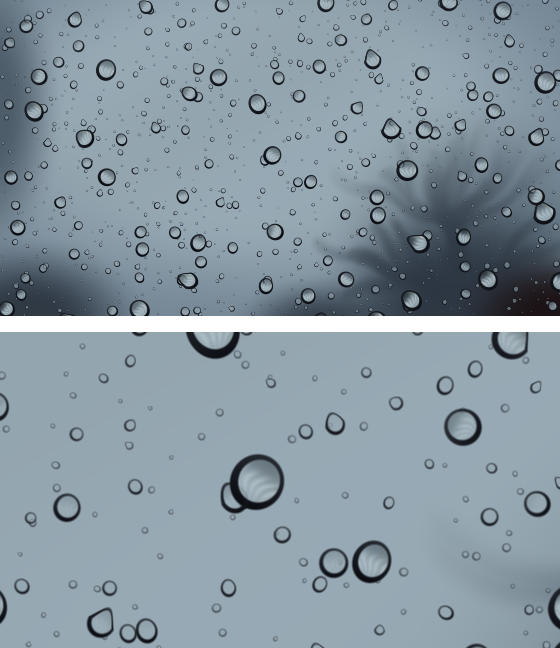
Top: the whole. Bottom: its middle third, enlarged.
Reproduce this texture procedurally as a Shadertoy shader.

```glsl
// Raindrops on a window pane before a grey, out-of-focus sky and bare tree.
// Soft strokes and blobs form the view; four jittered cell layers scatter the
// drops, each a tilted teardrop with an offset bright core and a dark rim.

const vec3 SKY = vec3(0.585, 0.655, 0.695);
const vec3 HAZE = vec3(0.45, 0.52, 0.58);
const vec3 SLATE = vec3(0.29, 0.35, 0.40);
const vec3 BRANCH = vec3(0.17, 0.21, 0.255);
const vec3 INK = vec3(0.065, 0.075, 0.10);
const vec3 MOSS = vec3(0.48, 0.54, 0.52);
const vec3 RUST = vec3(0.11, 0.075, 0.085);
const vec3 GLINT = vec3(0.70, 0.76, 0.79);

vec4 hash4(vec2 cell, float seed) {
    vec4 v = fract(vec4(cell.xyx, seed) * vec4(0.1031, 0.1030, 0.0973, 0.1099));
    v += dot(v, v.wzxy + 33.33);
    return fract((v.xxyz + v.yzzw) * v.zywx);
}

float segmentDistance(vec2 p, vec2 a, vec2 b) {
    vec2 ab = b - a;
    return length(p - a - ab * clamp(dot(p - a, ab) / dot(ab, ab), 0.0, 1.0));
}

// Soft elliptical patch: 1 in the middle, 0 beyond its radii.
float blob(vec2 p, vec2 centre, vec2 radii) {
    return 1.0 - smoothstep(0.25, 1.0, length((p - centre) / radii));
}

float layeredSines(vec2 p) {
    return 0.5 + 0.25 * sin(p.x * 7.0 + 2.0 * sin(p.y * 5.0))
               + 0.25 * sin(p.y * 9.0 - p.x * 4.0 + 1.3);
}

// Blurred, crooked limbs rising from a trunk, each with a side twig.
float tree(vec2 p, vec2 root) {
    p += 0.014 * vec2(sin(p.y * 23.0 + p.x * 9.0), sin(p.x * 27.0 - p.y * 8.0));
    float shade = 0.0;
    for (int i = 0; i < 14; i++) {
        vec4 h = hash4(vec2(float(i), 3.0), 7.0);
        float angle = mix(-1.3, 1.2, (float(i) + 1.6 * h.x - 0.3) / 14.0);
        vec2 start = root + vec2(0.06 * (h.w - 0.5), 0.26 * h.y);
        vec2 tip = start + vec2(sin(angle), cos(angle)) * mix(0.24, 0.46, h.z);
        vec2 fork = mix(start, tip, 0.3 + 0.4 * h.w);
        float bend = angle + 1.8 * (h.w - 0.5);
        vec2 twig = fork + 0.2 * vec2(sin(bend), cos(bend));
        float d = min(segmentDistance(p, start, tip), segmentDistance(p, fork, twig));
        shade = 1.0 - (1.0 - shade) * (1.0 - 0.6 * (1.0 - smoothstep(0.0, 0.036, d)));
    }
    return shade * (1.0 - smoothstep(0.2, 0.66, length(p - root)));
}

vec3 view(vec2 p, float width) {
    vec2 root = vec2(width - 0.34, 0.03);
    float edge = length((p - vec2(0.46 * width, 0.62)) / vec2(width, 1.0));
    vec3 col = mix(SKY, HAZE, 0.9 * smoothstep(0.31, 0.68, edge));
    col *= 0.985 + 0.03 * layeredSines(p);
    col = mix(col, SLATE, 0.95 * blob(p, vec2(-0.04, 0.66), vec2(0.25, 0.52)));
    col = mix(col, BRANCH, 0.95 * blob(p, vec2(0.08, -0.03), vec2(0.42, 0.30)));
    col = mix(col, BRANCH, 0.85 * blob(p, vec2(0.58 * width, -0.05), vec2(0.32, 0.19)));
    col = mix(col, SLATE, 0.75 * blob(p, root + vec2(0.08, 0.0), vec2(0.56, 0.70)));
    col = mix(col, BRANCH, 0.7 * tree(p, root));
    col = mix(col, BRANCH, 0.95 * blob(p, root + vec2(0.04, 0.0), vec2(0.46, 0.38)));
    return mix(col, RUST, blob(p, vec2(width, -0.02), vec2(0.36, 0.25)));
}

// Paints one drop of radius r at offset q over col.
vec3 paintDrop(vec3 col, vec2 q, float r, vec4 h, float rimStrength, float soft) {
    float tilt = (h.x - 0.35) * 1.9;
    q = mat2(cos(tilt), -sin(tilt), sin(tilt), cos(tilt)) * q / r;
    float tear = 0.75 * smoothstep(0.65, 1.0, h.y);
    q.x *= 0.94 + 0.25 * h.z + tear * max(q.y, 0.0);
    q.y *= 1.0 - 0.2 * tear * step(0.0, q.y);
    float blur = soft / r;
    float outer = 1.0 - smoothstep(-blur, blur, length(q) - 1.0);
    float core = 1.0 - smoothstep(-blur, blur, length(q - vec2(0.05, 0.07)) - 0.77);

    // The drop inverts the view: ground at its top, sky at its foot.
    float dusk = 1.0 - smoothstep(0.25, 0.60, col.g);
    float size = smoothstep(0.010, 0.025, r);
    float ground = smoothstep(-0.25, 0.8, q.y) * mix(0.42, 0.95, dusk) * size;
    float fan = atan(q.x, q.y + 1.1);
    float streaks = 0.5 + 0.5 * sin(fan * 19.0 + 3.0 * sin(q.y * 4.0 + h.w * 6.0));
    vec3 inside = mix(mix(col, SKY, 0.55 + 0.3 * size), SLATE * 0.6, ground);
    inside = mix(inside, MOSS, 0.4 * size * smoothstep(0.1, 0.6, q.x));
    float band = 1.0 - smoothstep(0.1, 0.65, abs(q.y + 0.12));
    inside = mix(inside, GLINT, size * band * (0.2 + 0.55 * streaks));
    vec3 rim = mix(col, INK, rimStrength * (0.95 - 0.10 * q.y));
    return mix(col, mix(rim, inside, core), outer);
}

// Scatters drops with radii from sizes.x to sizes.y, one at most per cell.
vec3 scatter(vec3 col, vec2 p, float cellSize, vec2 sizes, float share, float rim, float soft) {
    vec2 home = floor(p / cellSize);
    for (int j = -1; j <= 1; j++)
    for (int i = -1; i <= 1; i++) {
        vec2 cell = home + vec2(i, j);
        vec4 place = hash4(cell, cellSize * 317.0);
        vec4 form = hash4(cell + 41.0, cellSize * 531.0);
        vec2 centre = (cell + 0.5 + 0.84 * (place.xy - 0.5)) * cellSize;
        float r = mix(sizes.x, sizes.y, pow(place.w, 1.4));
        float chance = share * (0.65 + 0.7 * layeredSines(centre * 1.7));
        if (place.z < chance && length(p - centre) < r * 2.0 + soft)
            col = paintDrop(col, p - centre, r, form, min(rim * mix(1.08, 0.86, centre.y), 1.0), soft);
    }
    return col;
}

void mainImage(out vec4 fragColor, in vec2 fragCoord) {
    vec2 p = fragCoord / iResolution.y;
    float soft = max(0.65 / iResolution.y, 0.0016);
    vec3 col = view(p, iResolution.x / iResolution.y);
    col = scatter(col, p, 0.032, vec2(0.0020, 0.0046), 0.38, 0.75, soft);
    col = scatter(col, p, 0.060, vec2(0.0052, 0.0105), 0.52, 0.95, soft);
    col = scatter(col, p, 0.102, vec2(0.0110, 0.0205), 0.66, 1.00, soft);
    col = scatter(col, p, 0.180, vec2(0.0215, 0.0360), 0.95, 1.05, soft);
    fragColor = vec4(col, 1.0);
}
```
